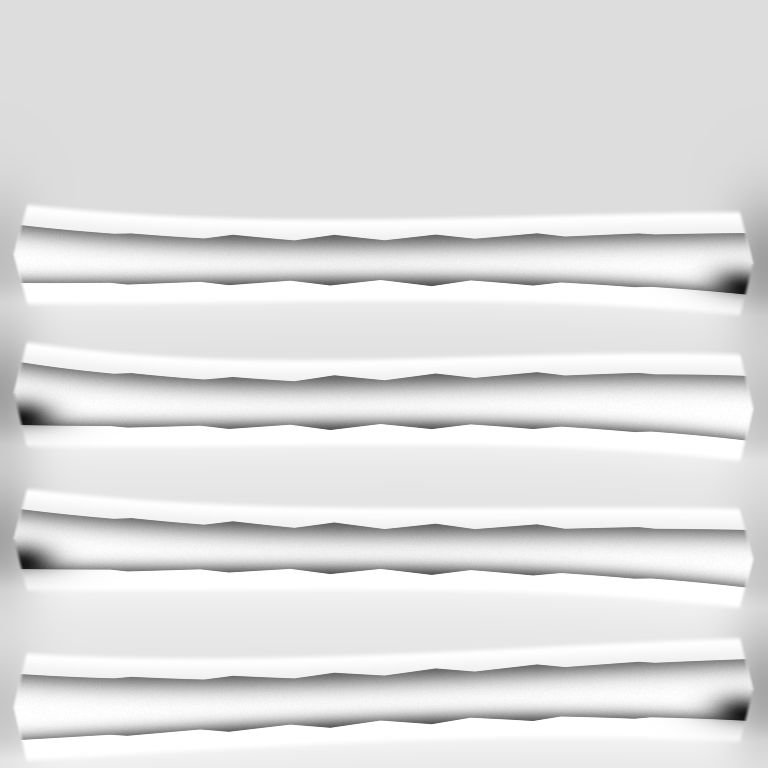
Write a Shadertoy shader that draws this texture map.

```glsl
// Four pale horizontal rods with rippled dark rims, soft white borders and shaded ends on light grey.

const float GRID = 768.0;            // design units across the canvas
const int   BARS = 4;
const float BORDER = 20.0;           // white strip beside each rod
const float LEFT_END = 14.0;
const float RIGHT_END = 753.0;
const float END_SLANT = 7.5;         // how far the ends draw in away from the axis
const float RIPPLE_HEIGHT = 5.3;
const float RIPPLE_COUNT = 6.0;
const float VALLEY_START = 114.0;
const float VALLEY_STEP = 90.2;
const float CREST_START = 131.5;
const float CREST_STEP = 101.4;
const float GRAIN = 0.025;
const float GREY_TOP = 0.865;
const float GREY_BOTTOM = 0.895;

// Rim heights from the top of the canvas at four even stations, one row per rod
const mat4 UPPER_RIM = mat4(225, 240, 238, 233,
                            362, 381, 377, 376,
                            509, 527, 529, 530,
                            674, 679, 670, 659);
const mat4 LOWER_RIM = mat4(283, 281, 281, 295,
                            425, 425, 425, 441,
                            569, 569, 571, 588,
                            740, 726, 717, 721);

float hash(vec2 p) {
    vec3 q = fract(p.xyx * 0.1031);
    q += dot(q, q.yzx + 33.33);
    return fract((q.x + q.y) * q.z);
}

float square(float x) { return x * x; }

float bell(float x, float width) { return exp(-square(x / width)); }

// Cubic through four evenly spaced values
float cubicThrough(vec4 c, float t) {
    float a = 3.0 * t - 1.0, b = 3.0 * t - 2.0, s = 1.0 - t;
    return dot(c, vec4(0.5 * a * b * s, -4.5 * t * b * s, 4.5 * t * a * s, 0.5 * t * a * b));
}

// Uneven triangle wave: crests and valleys have different spacing
float ripple(float x, float seed) {
    float k = floor((x - VALLEY_START) / VALLEY_STEP);
    if (k < 0.0 || k >= RIPPLE_COUNT) return 0.0;
    float valley = VALLEY_START + VALLEY_STEP * k;
    float crest = CREST_START + CREST_STEP * k;
    float rise = (x - valley) / (crest - valley);
    float fall = (valley + VALLEY_STEP - x) / (valley + VALLEY_STEP - crest);
    float height = RIPPLE_HEIGHT * sin(3.14159 * (k + 0.7) / 6.3);
    return height * min(rise, fall) * mix(0.8, 1.2, hash(vec2(k, seed)));
}

// Smooth centre lines of the upper and lower rim
vec2 rims(int bar, float x) {
    float t = clamp((x - 20.0) / 730.0, 0.0, 1.0);
    return vec2(cubicThrough(UPPER_RIM[bar], t), cubicThrough(LOWER_RIM[bar], t));
}

// Distance to the burnt end: right on the outer rods, left on the inner ones
float burntEndDistance(int bar, float x) {
    return (bar == 0 || bar == BARS - 1) ? RIGHT_END - x : x - LEFT_END;
}

float background(vec2 p) {
    float shade = mix(GREY_TOP, GREY_BOTTOM, smoothstep(150.0, 650.0, p.y));
    for (int i = 0; i < BARS; i++) {
        vec2 rim = rims(i, p.x);
        float below = p.y - rim.y - BORDER;
        shade += 0.06 * smoothstep(-25.0, 5.0, below) * exp(-max(below, 0.0) / 30.0);
        // Shadow around both ends, stronger at the burnt one
        float fromMiddle = bell(p.y - 0.5 * (rim.x + rim.y), 62.0);
        float burnt = burntEndDistance(i, p.x);
        float other = RIGHT_END - LEFT_END - burnt;
        shade -= fromMiddle * (0.25 * bell(burnt + 14.0, 38.0) + 0.12 * bell(other + 14.0, 38.0));
    }
    return shade;
}

float rodShade(vec2 p, vec2 rim, float burnt) {
    float shade = 1.0 - 0.65 * bell(max(p.y - rim.x + 10.0, 0.0), 20.0)
                      - 0.70 * bell(max(rim.y - p.y + 8.0, 0.0), 13.0);
    float scorch = bell(burnt - 8.0, 30.0) * bell(rim.y - 6.0 - p.y, 18.0);
    float grain = GRAIN * (hash(floor(p)) - 0.5);
    return clamp(shade * (1.0 - 0.9 * scorch) + grain, 0.04, 1.0);
}

float borderShade(vec2 p, vec2 rim, float burnt) {
    float upper = mix(1.0, 0.945, smoothstep(-BORDER, 0.0, p.y - rim.x));
    float lower = 1.0 - 0.35 * bell(burnt, 50.0) * exp(-max(p.y - rim.y, 0.0) / 9.0);
    return p.y < 0.5 * (rim.x + rim.y) ? upper : lower;
}

void mainImage(out vec4 fragColor, in vec2 fragCoord) {
    vec2 p = fragCoord / iResolution.xy * GRID;
    p.y = GRID - p.y;
    float soft = 0.6 * GRID / iResolution.y;
    float shade = background(p);

    for (int i = 0; i < BARS; i++) {
        vec2 rim = rims(i, p.x);
        float burnt = burntEndDistance(i, p.x);
        float axis = abs(2.0 * (p.y - rim.x) / (rim.y - rim.x) - 1.0);
        float inside = min(p.x - LEFT_END, RIGHT_END - p.x) - END_SLANT * min(axis, 1.8);
        float ends = smoothstep(-2.5, 3.0, inside);

        // White border with a soft outer edge
        float border = min(p.y - rim.x, rim.y - p.y) + BORDER;
        shade = mix(shade, borderShade(p, rim, burnt), ends * smoothstep(-5.0, 3.0, border));

        // Rod with crisp rippled rims
        float body = min(p.y - rim.x + ripple(p.x, float(i)),
                         rim.y - p.y + ripple(p.x + 4.0, float(i) + 9.0));
        shade = mix(shade, rodShade(p, rim, burnt), ends * smoothstep(-soft, soft, body));
    }
    fragColor = vec4(vec3(clamp(shade, 0.0, 1.0)), 1.0);
}
```
